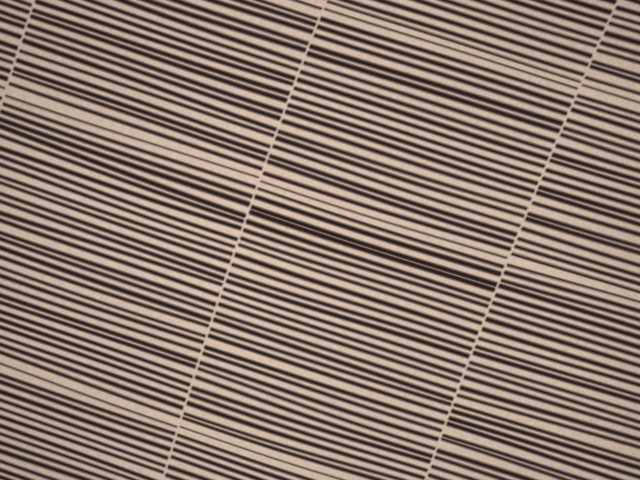
Reproduce this texture procedurally as a Shadertoy shader.

```glsl
// Slanted panels of uneven dark ruled lines on warm paper, split by thin pale seams.
#define INK vec3(0.172, 0.120, 0.122)
#define PAPER vec3(0.855, 0.760, 0.685)
#define LINE_SLOPE 0.35      // fall of the lines per unit of width
#define ROW_PITCH 0.0180     // spacing of the lines at the bottom
#define LINE_HALF 0.215      // half line width, in rows
#define LINE_SOFT 0.23       // edge softness, in rows
#define JITTER 0.62          // displacement of line ends, in rows
#define SEAM_HALF 0.0032     // half seam width
#define VIGNETTE 0.22
#define GRAIN 0.045

vec2 hash2(vec2 p) {
    vec3 q = fract(p.xyx * vec3(0.1031, 0.1030, 0.0973));
    q += dot(q, q.yzx + 33.33);
    return fract((q.xx + q.yz) * q.zy);
}

// Gradient noise, roughly -0.7 to 0.7
float gradientDot(vec2 cell, vec2 f, vec2 corner) {
    return dot(hash2(cell + corner) * 2.0 - 1.0, f - corner);
}

float noise(vec2 p) {
    vec2 cell = floor(p), f = fract(p);
    vec2 w = f * f * f * (f * (f * 6.0 - 15.0) + 10.0);
    float low = mix(gradientDot(cell, f, vec2(0, 0)), gradientDot(cell, f, vec2(1, 0)), w.x);
    float high = mix(gradientDot(cell, f, vec2(0, 1)), gradientDot(cell, f, vec2(1, 1)), w.x);
    return mix(low, high, w.y);
}

// Sum of soft bumps at three heights
float bands(float v, vec3 centers, float width) {
    vec3 d = (v - centers) / width;
    return dot(exp(-d * d), vec3(1.0));
}

// Mostly small offsets with an occasional large one
float lineOffset(float h) {
    float d = h - 0.5;
    return JITTER * d * (0.4 + 2.4 * d * d);
}

// Ink coverage at height v, position s (0 to 1) within a panel
float ruledLines(float v, float s, float panel, float pixel) {
    float row = v / ROW_PITCH - 2.6 * v * v + hash2(vec2(panel, 7.0)).x;
    row += 0.4 * noise(vec2(s + panel * 5.0, v * 9.0) + 20.0);
    float soft = max(LINE_SOFT, 0.75 * pixel / ROW_PITCH);

    float shift = v + 0.012 * (hash2(vec2(panel, 3.0)).y - 0.5);
    float sparse = bands(shift, vec3(0.24, 0.81, 1.22), 0.015);
    float crowded = bands(shift, vec3(0.20, 0.75, 1.14), 0.035);

    float ink = 0.0;
    for (int i = -1; i <= 1; i++) {
        float id = floor(row) + float(i);
        vec2 start = hash2(vec2(id, panel) + 11.0);
        vec2 end = hash2(vec2(id, panel) + vec2(71.0, 53.0));
        float center = id + 0.5 + mix(lineOffset(start.x), lineOffset(end.x), s);
        float halfWidth = LINE_HALF * (0.76 + 0.48 * mix(start.y, end.y, s));
        halfWidth = halfWidth * (1.0 - 0.75 * sparse) + 0.025 * crowded;
        float d = abs(row - center) - halfWidth;
        ink = max(ink, 1.0 - smoothstep(-soft, soft, d));
    }
    return ink;
}

void mainImage(out vec4 fragColor, in vec2 fragCoord) {
    float pixel = 1.0 / iResolution.y;
    vec2 p = fragCoord * pixel;

    // Panels lean, widen upward and bow slightly
    float panelWidth = mix(0.547, 0.608, p.y);
    float firstSeam = mix(-0.208, 0.072, p.y) - 0.05 * p.y * (1.0 - p.y);
    float across = (p.x - firstSeam) / panelWidth;
    float panel = floor(across) + 2.0;
    float s = fract(across);

    // Ruled lines
    float v = p.y + LINE_SLOPE * p.x - 0.02 * p.x * p.x;
    float ink = ruledLines(v, s, panel, pixel);

    // Seams bridge the lines and keep a faint beaded look
    float seamDistance = min(s, 1.0 - s) * panelWidth;
    float seamEdge = max(0.0022, pixel);
    float seam = 1.0 - smoothstep(-seamEdge, seamEdge, seamDistance - SEAM_HALF);
    ink *= 1.0 - 0.74 * seam;
    vec3 color = mix(PAPER, INK, ink);

    // Uneven light and grain
    vec2 q = p - 0.5 * iResolution.xy * pixel;
    float light = 1.0 - VIGNETTE * dot(q, q) + 0.04 * noise(p * 3.0);
    light += GRAIN * (noise(p * 150.0) + noise(p * 70.0 + 9.0));
    fragColor = vec4(color * light, 1.0);
}
```
